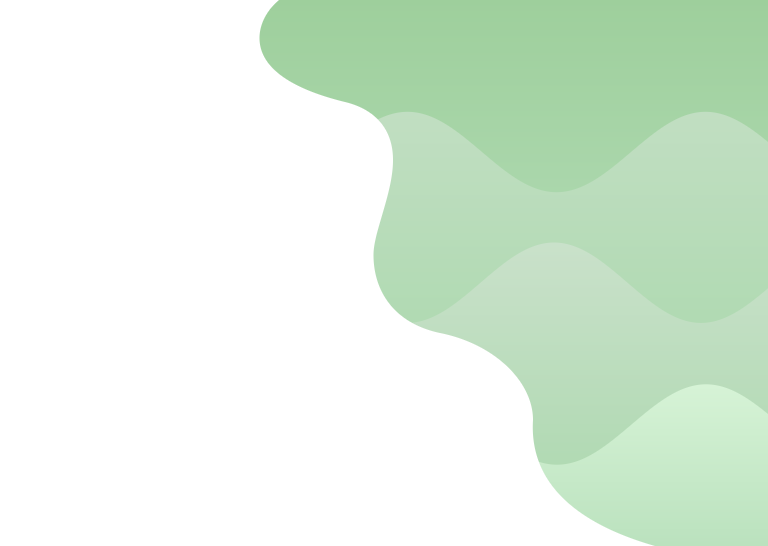
Reproduce this background procedurally as a WebGL 2 fragment shader.

```glsl
#version 300 es
precision highp float;
// Layered green waves flowing in from the right on a white ground.
// A chain of cubic arcs bounds the green on its left; each layer below
// the first is a cosine crest filled with its own vertical gradient.

uniform vec2 u_resolution;
out vec4 fragColor;

// Signed distance (positive to the right) to a cubic whose y rises with t.
float arcSide(vec2 p, vec2 a, vec2 b, vec2 c, vec2 d) {
    float low = 0.0, high = 1.0;
    for (int i = 0; i < 18; i++) {
        float t = 0.5 * (low + high), s = 1.0 - t;
        float y = s*s*s*a.y + 3.0*s*s*t*b.y + 3.0*s*t*t*c.y + t*t*t*d.y;
        if (y < p.y) low = t; else high = t;
    }
    float t = 0.5 * (low + high), s = 1.0 - t;
    float x = s*s*s*a.x + 3.0*s*s*t*b.x + 3.0*s*t*t*c.x + t*t*t*d.x;
    vec2 tangent = s*s*(b - a) + 2.0*s*t*(c - b) + t*t*(d - c);
    return (p.x - x) * tangent.y / length(tangent);
}

// Left outline of the green area, from top to bottom.
float outline(vec2 p) {
    if (p.y < 38.0)
        return arcSide(p, vec2(279, 0), vec2(267, 10), vec2(259.5, 24), vec2(259.5, 38));
    if (p.y < 102.0)
        return arcSide(p, vec2(259.5, 38), vec2(259.5, 70), vec2(296, 90), vec2(345, 102));
    if (p.y < 160.0)
        return arcSide(p, vec2(345, 102), vec2(374, 109), vec2(393, 128), vec2(393, 160));
    if (p.y < 235.0)
        return arcSide(p, vec2(393, 160), vec2(393, 184), vec2(383, 210), vec2(376.5, 235));
    if (p.y < 255.0)
        return arcSide(p, vec2(376.5, 235), vec2(375, 241.5), vec2(373.5, 248), vec2(373.5, 255));
    if (p.y < 333.0)
        return arcSide(p, vec2(373.5, 255), vec2(373.5, 290), vec2(393, 323), vec2(440, 333));
    if (p.y < 420.0)
        return arcSide(p, vec2(440, 333), vec2(495, 344), vec2(533, 382), vec2(533, 420));
    return arcSide(p, vec2(533, 420), vec2(529, 484), vec2(578, 524), vec2(655, 546));
}

// Signed distance (positive below) to a wave with a crest at the given point.
float waveSide(vec2 p, vec2 crest, float period) {
    float k = 6.28319 / period;
    float phase = (p.x - crest.x) * k;
    float slope = 40.2 * k * sin(phase);
    return (p.y - crest.y - 40.2 * (1.0 - cos(phase))) / sqrt(1.0 + slope * slope);
}

float coverage(float side, float pixel) {
    return clamp(0.5 + side / pixel, 0.0, 1.0);
}

// Colour running from top to bottom between two heights.
vec3 gradient(float y, float y0, float y1, vec3 top, vec3 bottom) {
    return mix(top, bottom, clamp((y - y0) / (y1 - y0), 0.0, 1.0));
}

void main() {
    // The canvas spans a 768 by 546 grid with y pointing down.
    vec2 uv = gl_FragCoord.xy / u_resolution;
    vec2 p = vec2(uv.x, 1.0 - uv.y) * vec2(768, 546);
    float pixel = 546.0 / u_resolution.y;

    // Layers from back to front.
    vec3 green = gradient(p.y, 0.0, 192.0, vec3(0.62, 0.812, 0.612), vec3(0.668, 0.842, 0.673));
    green = mix(green,
        gradient(p.y, 112.0, 323.0, vec3(0.757, 0.871, 0.76), vec3(0.692, 0.855, 0.7)),
        coverage(waveSide(p, vec2(407.5, 111.8), 298.0), pixel));
    green = mix(green,
        gradient(p.y, 243.0, 465.0, vec3(0.79, 0.882, 0.792), vec3(0.694, 0.853, 0.703)),
        coverage(waveSide(p, vec2(554.0, 242.5), 294.0), pixel));
    green = mix(green,
        gradient(p.y, 384.0, 546.0, vec3(0.84, 0.953, 0.84), vec3(0.732, 0.885, 0.745)),
        coverage(waveSide(p, vec2(706.0, 384.3), 298.0), pixel));

    vec3 color = mix(vec3(1.0), green, coverage(outline(p), pixel));
    fragColor = vec4(color, 1.0);
}
```
